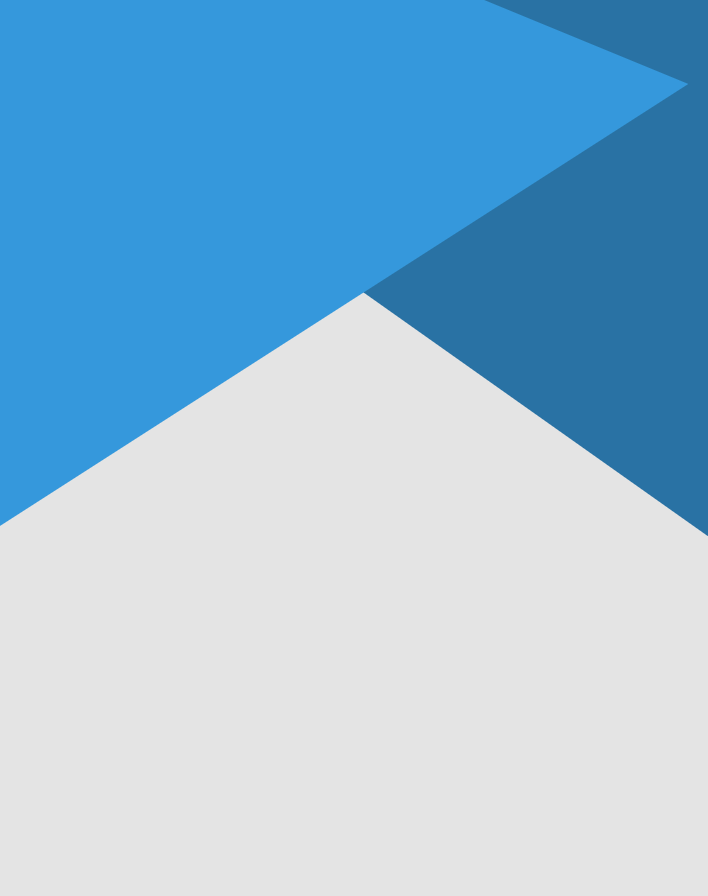
Reproduce this background procedurally as a WebGL 1 fragment shader.

```glsl
precision highp float;

uniform vec2 u_resolution;

const vec3 PALE_GREY = vec3(0.894);
const vec3 DEEP_BLUE = vec3(0.160, 0.447, 0.643);
const vec3 SKY_BLUE = vec3(0.208, 0.598, 0.861);

// Signed distance to the line from a to b, positive on its left
float leftOfLine(vec2 p, vec2 a, vec2 b) {
  vec2 along = normalize(b - a);
  vec2 offset = p - a;
  return along.x * offset.y - along.y * offset.x;
}

// Coverage of a region, softened over one pixel
float coverage(float dist, float pixel) {
  return clamp(dist / pixel + 0.5, 0.0, 1.0);
}

void main() {
  // Canvas heights as units, origin at the lower left
  vec2 p = gl_FragCoord.xy / u_resolution.y;
  float pixel = 1.0 / u_resolution.y;

  // Corners of the two panels
  vec2 skyLeft = vec2(0.0, 0.4130);
  vec2 skyTip = vec2(0.7682, 0.9063);
  vec2 skyTop = vec2(0.5404, 1.0);
  vec2 deepApex = vec2(0.4063, 0.6732);
  vec2 deepRight = vec2(0.7891, 0.4023);

  float deepPanel = leftOfLine(p, deepApex, deepRight);
  float skyPanel = min(leftOfLine(p, skyLeft, skyTip),
                       leftOfLine(p, skyTip, skyTop));

  // Layers from back to front
  vec3 color = mix(PALE_GREY, DEEP_BLUE, coverage(deepPanel, pixel));
  color = mix(color, SKY_BLUE, coverage(skyPanel, pixel));
  gl_FragColor = vec4(color, 1.0);
}
```
